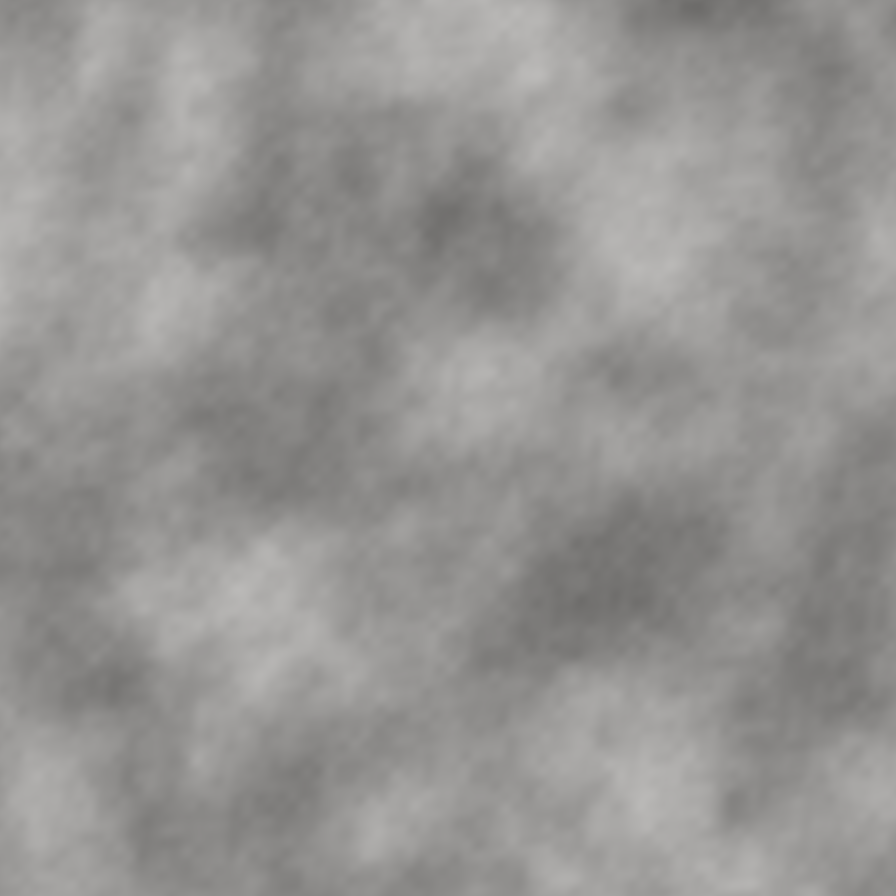
A Shadertoy shader for this texture:

```glsl
// Soft grey cloud: smooth fractal value noise with a faint diagonal drift.
#define BASE_CELLS 5.0
#define OCTAVES 5
#define GAIN 0.62
#define DIAGONAL_DRIFT 0.1
#define CONTRAST 0.52
#define MEAN_GREY vec3(0.586, 0.581, 0.574)
#define SEED 17u

// Integer hash of a lattice point, from 0 to 1
float hash(ivec2 cell, uint layer) {
    uint h = uint(cell.x) * 0x9E37u + uint(cell.y) * 0x85EBCA6Bu + (layer + SEED) * 0xC2B2AE35u;
    h = (h ^ (h >> 16)) * 0x7FEB352Du;
    h = (h ^ (h >> 15)) * 0x846CA68Bu;
    h ^= h >> 16;
    return float(h >> 8) / 16777216.0;
}

// Smoothly blended lattice values
float valueNoise(vec2 p, uint layer) {
    ivec2 cell = ivec2(floor(p));
    vec2 blend = smoothstep(0.0, 1.0, fract(p));
    float bottom = mix(hash(cell, layer), hash(cell + ivec2(1, 0), layer), blend.x);
    float top = mix(hash(cell + ivec2(0, 1), layer), hash(cell + ivec2(1, 1), layer), blend.x);
    return mix(bottom, top, blend.y);
}

// Octave sum, normalised to 0..1; each layer is shifted to part the lattices
float cloud(vec2 p) {
    float sum = 0.0, total = 0.0, weight = 1.0;
    for (int i = 0; i < OCTAVES; i++) {
        sum += weight * valueNoise(p, uint(i));
        total += weight;
        weight *= GAIN;
        p = p * 2.0 + 7.3;
    }
    return sum / total;
}

void mainImage(out vec4 fragColor, in vec2 fragCoord) {
    vec2 uv = fragCoord / iResolution.y;

    // Lengthen the features slightly along the rising diagonal
    vec2 p = (uv - DIAGONAL_DRIFT * uv.yx) * BASE_CELLS;

    float density = cloud(p + 3.7) - 0.5;
    fragColor = vec4(MEAN_GREY + CONTRAST * density, 1.0);
}
```
